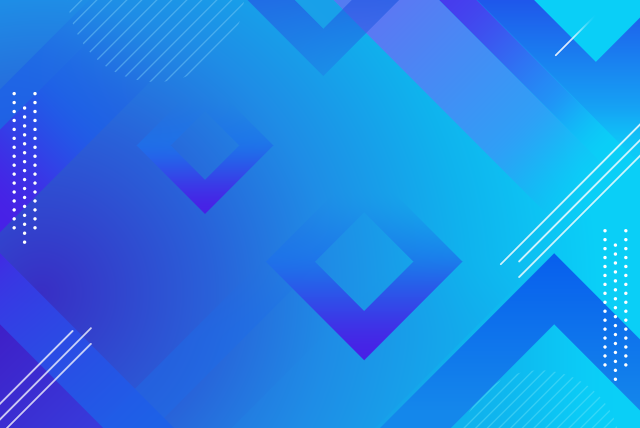
Reproduce this background procedurally as a WebGL 1 fragment shader.

```glsl
precision highp float;
// Abstract blue background: diagonal beams, gradient diamonds, chevrons, hatched discs and dot grids.
uniform vec2 u_resolution;

// Layout grid spanning the canvas, y up
const vec2 GRID = vec2(768.0, 512.0);
const float DIAG = 0.7071;

const vec3 INDIGO = vec3(0.22, 0.18, 0.77);
const vec3 ROYAL = vec3(0.16, 0.38, 0.85);
const vec3 AZURE = vec3(0.12, 0.55, 0.90);
const vec3 SKY = vec3(0.06, 0.70, 0.93);
const vec3 CYAN = vec3(0.04, 0.81, 0.97);
const vec3 VIOLET = vec3(0.28, 0.13, 0.90);
const vec3 COBALT = vec3(0.11, 0.38, 0.91);
const vec3 LILAC = vec3(0.37, 0.46, 0.95);

const vec2 GLOW_CENTER = vec2(50.0, 162.0);
const float LINE_HALF_WIDTH = 1.1;
const float LINE_STEP = 18.7;
const vec2 DOT_STEP = vec2(12.5, 10.7);
const float DOT_RADIUS = 2.0;
const float DOT_ROWS = 16.0;

float unit; // size of one output sample in grid units

float cover(float d) { return clamp(0.5 - d / unit, 0.0, 1.0); }

// Strip between two values of a diagonal coordinate
float strip(float v, float lo, float hi) {
  return cover((lo - v) * DIAG) * cover((v - hi) * DIAG);
}

float diamond(vec2 q, float r) { return cover((abs(q.x) + abs(q.y) - r) * DIAG); }

// Right-angled wedge with its apex at the origin, opening along -y
float wedge(vec2 q) { return cover((abs(q.x) + q.y) * DIAG); }

// Stroke along x - y = rise, from x0 to x1
float stroke(vec2 p, float rise, float x0, float x1) {
  vec2 a = vec2(x0, x0 - rise);
  float t = clamp(dot(p - a, vec2(0.5)), 0.0, x1 - x0);
  return cover(length(p - a - t) - LINE_HALF_WIDTH);
}

float hatchedDisc(vec2 q, float r, float gap) {
  float d = abs(mod(q.x - q.y, gap) - 0.5 * gap) * DIAG;
  return cover(length(q) - r) * cover(d - 0.8);
}

// Three dotted columns, the middle one shifted down
float dotGrid(vec2 q) {
  float col = clamp(floor(q.x / DOT_STEP.x + 0.5), 0.0, 2.0);
  q.x -= col * DOT_STEP.x;
  if (col == 1.0) q.y += 17.2;
  float row = clamp(floor(0.5 - q.y / DOT_STEP.y), 0.0, DOT_ROWS - 1.0);
  q.y += row * DOT_STEP.y;
  return cover(length(q) - DOT_RADIUS);
}

vec3 backdrop(vec2 p) {
  float d = length(p - GLOW_CENTER) / GRID.y;
  vec3 c = mix(INDIGO, ROYAL, clamp(d / 0.4, 0.0, 1.0));
  c = mix(c, AZURE, clamp((d - 0.4) / 0.28, 0.0, 1.0));
  c = mix(c, SKY, clamp((d - 0.68) / 0.32, 0.0, 1.0));
  return mix(c, CYAN, clamp((d - 1.0) / 0.3, 0.0, 1.0));
}

// Diamond frame: violet at the foot, dissolving towards the top
vec3 frame(vec3 c, vec2 q, float r) {
  float h = q.y / r;
  vec3 tint = mix(VIOLET, vec3(0.11, 0.45, 0.92), smoothstep(-1.0, 0.15, h));
  float ring = diamond(q, r) * (1.0 - diamond(q, 0.5 * r));
  return mix(c, tint, ring * (1.0 - smoothstep(-0.3, 0.75, h)));
}

void main() {
  vec2 p = gl_FragCoord.xy / u_resolution * GRID;
  unit = GRID.y / u_resolution.y;
  float rise = p.x - p.y; // constant along rising diagonals
  float fall = p.x + p.y; // constant along falling diagonals
  float top = GRID.y - p.y;
  vec3 c = backdrop(p);

  // Upper left bands
  float fade = 1.0 - smoothstep(400.0, 660.0, fall);
  c = mix(c, COBALT, 0.75 * fade * strip(rise, -405.0, -357.0));
  c = mix(c, mix(VIOLET, COBALT, smoothstep(250.0, 500.0, fall)), fade * strip(rise, -357.0, -234.0));

  // Lower left corner and faint rising bands
  fade = 1.0 - smoothstep(100.0, 210.0, p.y);
  c = mix(c, vec3(0.11, 0.42, 0.91), 0.45 * fade * strip(rise, 115.0, 185.0));
  c = mix(c, AZURE, 0.2 * fade * strip(rise, 278.0, 450.0));
  float drop = clamp((rise + 209.0) / 400.0, 0.0, 1.0);
  c = mix(c, mix(VIOLET, COBALT, sqrt(drop)), 0.9 * cover((fall - 209.0) * DIAG));
  c = mix(c, mix(vec3(0.26, 0.07, 0.74), vec3(0.22, 0.25, 0.88), drop), 0.9 * cover((fall - 124.0) * DIAG));

  // Upper right falling beams
  float beam = strip(fall, 912.0, 1039.0);
  vec3 beamTint = mix(LILAC, vec3(0.10, 0.70, 0.97), clamp((rise + 60.0) / 480.0, 0.0, 1.0));
  c = mix(c, beamTint, beam * (1.0 - smoothstep(250.0, 430.0, rise)));
  beamTint = mix(VIOLET + vec3(0.0, 0.1, 0.03), vec3(0.10, 0.64, 0.97), smoothstep(0.0, 360.0, rise));
  c = mix(c, beamTint, strip(fall, 1039.0, 1084.0) * (1.0 - smoothstep(260.0, 400.0, rise)));
  vec3 slope = mix(vec3(0.12, 0.34, 0.92), vec3(0.07, 0.75, 0.97), clamp(top / 180.0, 0.0, 1.0));
  c = mix(c, slope, cover((1084.0 - fall) * DIAG) * (1.0 - smoothstep(120.0, 220.0, top)));
  c = mix(c, CYAN, wedge(vec2(p.x - 715.0, 438.0 - p.y)));

  // Hanging wedges at the top
  float inner = wedge(vec2(p.x - 388.0, 478.0 - p.y));
  float outer = wedge(vec2(p.x - 388.0, 421.0 - p.y)) * (1.0 - inner);
  c = mix(c, vec3(0.14, 0.36, 0.89), outer * mix(0.75, 0.25, clamp(top / 91.0, 0.0, 1.0)));
  c = mix(c, vec3(0.10, 0.62, 0.91), 0.85 * inner * (1.0 - 0.8 * beam));

  // Diamond frames
  c = frame(c, p - vec2(246.0, 338.0), 82.0);
  c = frame(c, p - vec2(437.0, 199.0), 118.0);

  // Lower right chevron
  c = mix(c, mix(vec3(0.03, 0.37, 0.93), vec3(0.08, 0.53, 0.92), clamp((209.0 - p.y) / 190.0, 0.0, 1.0)), wedge(p - vec2(665.0, 209.0)));
  c = mix(c, mix(SKY, CYAN, smoothstep(560.0, 740.0, p.x)), wedge(p - vec2(665.0, 124.0)));

  // Hatched discs
  c = mix(c, vec3(0.45, 0.78, 0.96), 0.5 * hatchedDisc(p - vec2(187.0, 520.0), 106.0, 18.0));
  c = mix(c, vec3(0.45, 0.90, 0.97), 0.4 * hatchedDisc(p - vec2(648.0, -28.0), 97.0, 14.0));

  // White strokes and dots
  float white = 0.85 * stroke(p, 221.0, 667.0, 714.0) * (1.0 - smoothstep(680.0, 716.0, p.x));
  for (int i = 0; i < 3; i++) {
    float k = float(i);
    float inset = 22.0 * min(k, 1.0);
    white = max(white, 0.8 * stroke(p, 405.0 + LINE_STEP * k, 601.0 + inset, 800.0));
    white = max(white, 0.75 * stroke(p, -29.0 + LINE_STEP * k, -40.0, 87.0 + inset));
  }
  white = max(white, dotGrid(p - vec2(17.0, 400.0)));
  white = max(white, dotGrid(p - vec2(726.0, 236.0)));
  gl_FragColor = vec4(mix(c, vec3(1.0), white), 1.0);
}
```
